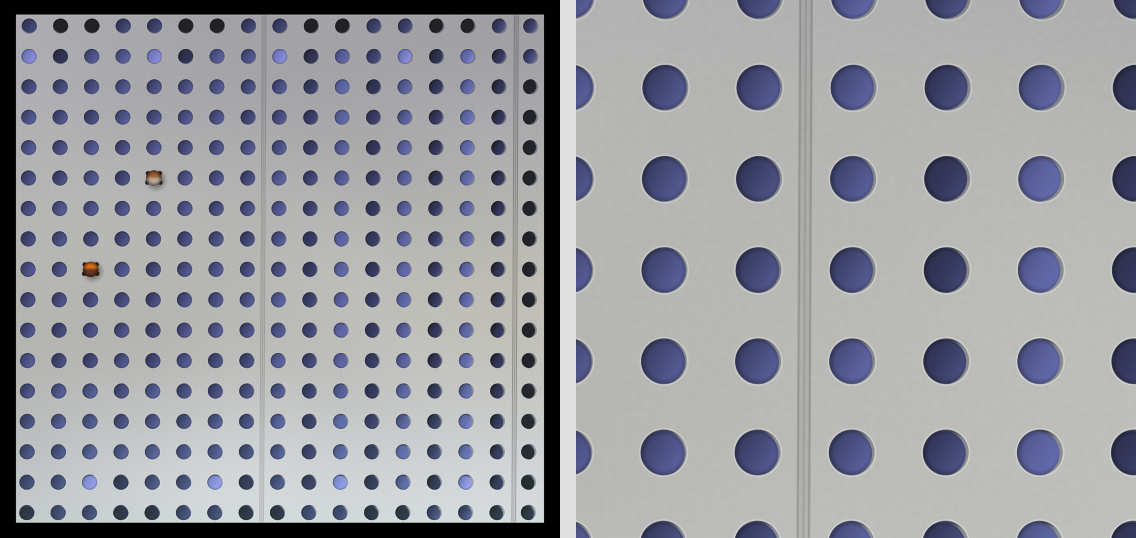
Left, the full canvas; right, a detail of the centre.
Write a Shadertoy shader that draws this texture.

```glsl
float hash(vec2 p) {
    return fract(sin(dot(p, vec2(127.1, 311.7))) * 43758.5);
}

vec2 gradient(vec2 p) {
    float a = 6.2832 * hash(p);
    return vec2(cos(a), sin(a));
}

float gradientNoise(vec2 p) {
    vec2 i = floor(p), f = p - i, u = f * f * (3.0 - 2.0 * f), e = vec2(1, 0);
    float low = mix(dot(gradient(i), f), dot(gradient(i + e), f - e), u.x);
    float high = mix(dot(gradient(i + e.yx), f - e.yx), dot(gradient(i + 1.0), f - 1.0), u.x);
    return mix(low, high, u.y);
}

// Antialiased coverage of a signed distance
float cover(float d) {
    float w = 0.75 / iResolution.y;
    return smoothstep(w, -w, d);
}

float box(vec2 p, vec2 halfSize) {
    vec2 d = abs(p) - halfSize;
    return max(d.x, d.y);
}

vec3 panelColor(vec2 uv) {
    vec3 c = mix(vec3(0.83, 0.85, 0.86), vec3(0.73, 0.73, 0.715), smoothstep(0.0, 0.45, uv.y));
    c = mix(c, vec3(0.63, 0.63, 0.65), smoothstep(0.4, 1.0, uv.y));
    c += 0.05 * smoothstep(0.45, 0.0, uv.x) * smoothstep(0.5, 1.0, uv.y);
    c -= 0.06 * smoothstep(0.5, 0.0, uv.x) * smoothstep(0.7, 0.1, uv.y);
    c += vec3(0.03, 0.025, 0.005) * smoothstep(0.6, 1.0, uv.x) * smoothstep(0.3, 0.0, abs(uv.y - 0.45));
    return c + 0.025 * gradientNoise(uv * 4.0) + 0.012 * gradientNoise(uv * 260.0);
}

// Brightness behind a hole: alternating columns, special rows at both ends
float holeLight(vec2 id) {
    int col = int(id.x), row = int(id.y), phase = col % 4;
    float even = 1.0 - mod(id.x, 2.0);
    float light = 0.48 + smoothstep(6.0, 11.0, id.x) * mix(-0.18, 0.17, even);
    light += 0.12 * (hash(id) - 0.5);
    if (col == 14) light += 0.12;
    if (col == 15) light = 0.22;
    if (col == 16) light = 0.05;
    if (row == 16) light = phase == 1 || phase == 2 ? 0.0 : 0.38;
    if (row == 15) light = phase == 0 ? 1.0 : phase == 1 ? 0.2 : light + 0.05;
    if (row == 15 && col == 16) light = 0.45;
    if (row == 1) light = phase == 2 ? 1.05 : phase == 3 ? 0.2 : light - 0.08;
    if (row == 0) light = phase == 0 || phase == 3 ? 0.12 : 0.38;
    return light;
}

vec3 holeColor(vec2 id, vec2 q) {
    float tilt = 0.15 + 0.13 * smoothstep(11.0, 14.0, id.x);
    float light = holeLight(id);
    light += tilt * smoothstep(0.0, 0.3, light) * dot(q, vec2(0.8, -0.45)) / 0.0142;
    vec3 c = mix(vec3(0.13, 0.13, 0.15), vec3(0.19, 0.20, 0.33), smoothstep(0.0, 0.25, light));
    c = mix(c, vec3(0.38, 0.41, 0.66), smoothstep(0.2, 0.8, light));
    c = mix(c, vec3(0.56, 0.57, 0.88), smoothstep(0.75, 1.2, light));
    return c + vec3(0.02, 0.06, 0.04) * smoothstep(6.0, 0.0, id.y);
}

// Plain wooden knob with two side lugs
vec3 addKnob(vec3 color, vec2 q, vec3 upper, vec3 lower) {
    color *= 1.0 - 0.3 * smoothstep(0.024, 0.009, length(q - vec2(0.004, -0.004)));
    vec2 side = vec2(abs(q.x), q.y);
    float lugs = min(length(side - vec2(0.011, 0.009)), length(side - vec2(0.012, -0.008)));
    color = mix(color, vec3(0.16, 0.10, 0.07), cover(lugs - 0.0042));
    vec3 body = mix(lower, upper, smoothstep(-0.003, 0.005, q.y));
    body *= 1.1 - 0.5 * smoothstep(0.006, 0.015, length(q));
    return mix(color, body, cover(length(q * vec2(0.95, 1.0)) - 0.0138));
}

void mainImage(out vec4 fragColor, in vec2 fragCoord) {
    vec2 uv = fragCoord / iResolution.xy;
    float aspect = iResolution.x / iResolution.y;

    // Slightly leaning grid of 17 by 17 cells
    vec2 pitch = vec2(0.056, 0.0565);
    vec2 cell = (uv - vec2(mix(0.0476, 0.0524, uv.y), 0.0473)) / pitch;
    vec2 id = clamp(floor(cell + 0.5), 0.0, 16.0);
    vec2 scale = pitch * vec2(aspect, 1.0);
    vec2 q = (cell - id) * scale;

    vec3 panel = panelColor(uv);
    vec3 color = panel;

    // Vertical seams: a groove between two fine lines
    for (int i = 0; i < 2; i++) {
        float d = abs(cell.x - 7.49 - 8.04 * float(i)) * scale.x;
        float depth = 0.16 + 0.14 * float(i);
        color *= 1.0 - 0.06 * cover(d - 0.0035);
        color *= 1.0 - depth * cover(abs(d - 0.0036) - 0.0007);
        color *= 1.0 - depth * 0.6 * cover(d - 0.0006);
    }

    // Pale rim, thick wall seen at an angle, and the space behind
    float r = length(q);
    color = mix(color, panel + 0.1, 0.75 * cover(r - 0.0152));
    vec2 parallax = (id - vec2(3.0, 9.0)) * vec2(-0.00026, 0.00022);
    vec3 wall = mix(panel * vec3(0.72, 0.74, 0.77), vec3(0.24, 0.25, 0.34), smoothstep(0.004, -0.012, q.x - q.y));
    color = mix(color, wall, cover(r - 0.0142));
    vec3 inside = holeColor(id, q);
    inside *= 1.0 - 0.25 * smoothstep(0.010, 0.0145, r);
    color = mix(color, inside, cover(max(r - 0.0140, length(q - parallax) - 0.0139)));

    // Two knobs plugged into the grid
    color = addKnob(color, (cell - vec2(4, 11)) * scale, vec3(0.56, 0.33, 0.18), vec3(0.66, 0.60, 0.54));
    color = addKnob(color, (cell - vec2(2, 8)) * scale, vec3(0.78, 0.40, 0.10), vec3(0.36, 0.20, 0.12));

    // Panel edge and black surround
    float edge = box((uv - vec2(0.5, 0.5007)) * vec2(aspect, 1.0), vec2(0.4714 * aspect, 0.4723));
    color = mix(color, panel + 0.08, 0.6 * cover(abs(edge + 0.001) - 0.001));
    color = mix(vec3(0.004), color, cover(edge));
    fragColor = vec4(color, 1.0);
}
```
